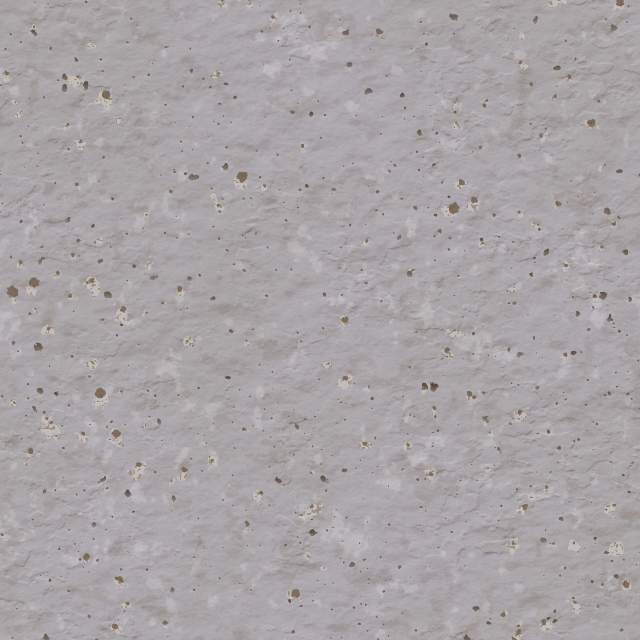
A WebGL 2 fragment shader for this texture:

```glsl
#version 300 es
precision highp float;
// Painted lilac-grey plaster with shallow relief, brown pits and pale speckled chips.

uniform vec2 u_resolution;
out vec4 fragColor;

vec3 hash3(vec2 p) {
  vec3 q = fract(p.xyx * vec3(0.1031, 0.1030, 0.0973));
  q += dot(q, q.yxz + 33.33);
  return fract((q.xxy + q.yzz) * q.zyx);
}

float noise(vec2 p) {
  vec2 cell = floor(p), f = fract(p);
  f = f * f * (3.0 - 2.0 * f);
  float low = mix(hash3(cell).x, hash3(cell + vec2(1, 0)).x, f.x);
  float high = mix(hash3(cell + vec2(0, 1)).x, hash3(cell + vec2(1, 1)).x, f.x);
  return mix(low, high, f.y);
}

float fbm(vec2 p) {
  float sum = 0.0, amplitude = 0.5;
  for (int i = 0; i < 5; i++) {
    sum += amplitude * noise(p);
    p = mat2(1.6, 1.2, -1.2, 1.6) * p + 17.3;
    amplitude *= 0.5;
  }
  return sum;
}

// Trowelled surface: soft undulation plus small patchy flakes
float height(vec2 p) {
  float rough = fbm(p * vec2(24.0, 34.0) + 5.0);
  float flakes = smoothstep(0.48, 0.60, fbm(p * vec2(34.0, 48.0) + 40.0));
  return 0.8 * rough + 0.16 * flakes * smoothstep(0.25, 0.75, noise(p * 13.0));
}

// Nearest scattered blob: signed distance, offset from its centre, radius
vec4 scatter(vec2 p, float cells, float density, vec2 radii, float seed) {
  vec4 nearest = vec4(1.0, 1.0, 1.0, 0.01);
  vec2 home = floor(p * cells);
  for (int y = -1; y <= 1; y++) {
    for (int x = -1; x <= 1; x++) {
      vec2 cell = home + vec2(x, y);
      vec3 place = hash3(cell + seed);
      vec3 form = hash3(cell + seed + 71.7);
      float crowding = 2.0 * smoothstep(0.1, 0.9, noise(cell / cells * 9.0 + seed));
      if (place.z > density * crowding) continue;
      vec2 offset = p - (cell + place.xy) / cells;
      float radius = mix(radii.x, radii.y, form.x * form.x * form.x);
      float angle = 6.2832 * form.y;
      vec2 axis = vec2(cos(angle), sin(angle));
      vec2 turned = vec2(dot(offset, axis), dot(offset, vec2(-axis.y, axis.x)));
      float d = length(turned * vec2(1.0, 1.0 + 0.7 * form.z)) - radius;
      if (d < nearest.x) nearest = vec4(d, offset, radius);
    }
  }
  return nearest;
}

float cover(float d) {
  float edge = 0.8 / u_resolution.y;
  return 1.0 - smoothstep(-edge, edge, d);
}

// Recess shaded dark under its upper rim, with a lit lower lip
vec3 addPit(vec3 color, vec4 pit, float wobble, float depth) {
  float d = pit.x + wobble * pit.w;
  float down = clamp(0.5 - 0.5 * pit.z / pit.w, 0.0, 1.0);
  color += 0.05 * exp(-max(d, 0.0) * 500.0) * smoothstep(0.5, 1.0, down);
  vec3 inside = mix(vec3(0.27, 0.22, 0.18), vec3(0.50, 0.43, 0.37), down);
  return mix(color, inside, depth * cover(d));
}

void main() {
  vec2 p = gl_FragCoord.xy / u_resolution.y;

  // Paint tone, drifting gently between warm grey and lilac
  float tone = smoothstep(0.25, 0.70, fbm(p * 6.0 + 11.0));
  vec3 color = mix(vec3(0.661, 0.642, 0.650), vec3(0.675, 0.657, 0.676), tone);

  // Relief lit from the upper left, with brownish shadows
  float slope = height(p) - height(p + vec2(-0.0010, 0.0022));
  color += slope > 0.0 ? slope * vec3(0.42, 0.43, 0.50) : slope * vec3(0.64, 0.75, 0.86);
  color += 0.016 * (noise(p * 420.0) - 0.5);

  // Faint brown stains and pale worn smears
  float stain = smoothstep(0.58, 0.72, fbm(p * vec2(38.0, 52.0) + 90.0));
  color -= stain * vec3(0.030, 0.042, 0.055);
  float smear = smoothstep(0.62, 0.74, fbm(p * vec2(42.0, 36.0) + 150.0));
  color += 0.055 * smear;

  // Ragged pale chips with a soft bulge, brown speckles and a cavity near the top
  vec4 chip = scatter(p, 24.0, 0.30, vec2(0.0035, 0.0150), 13.0);
  float ragged = chip.x + 0.017 * (noise(p * 95.0) - 0.46) + 0.007 * (noise(p * 260.0) - 0.5);
  float below = smoothstep(0.6, -0.8, 0.0) + 0.5 * clamp(-chip.z / chip.w, -1.0, 1.0);
  color = mix(color, vec3(0.71, 0.70, 0.73), 0.6 * below * exp(-max(ragged, 0.0) * 170.0));
  float speckle = smoothstep(0.58, 0.78, noise(p * 330.0 + 3.0));
  vec3 chalk = mix(vec3(0.77, 0.75, 0.73), vec3(0.53, 0.45, 0.37), 0.7 * speckle);
  float worn = 1.0 - smoothstep(-0.0030, 0.0014, ragged);
  color = mix(color, chalk, 0.9 * worn);
  float cavitySize = chip.w * 0.80 * noise(p * 18.0 + 60.0);
  float cavity = length(chip.yz - vec2(0.1, 0.55) * chip.w) - cavitySize;
  cavity += 0.004 * (noise(p * 260.0) - 0.5);
  color = mix(color, vec3(0.43, 0.35, 0.28), 0.8 * cover(cavity));

  // Round pits of varied depth, then pinholes
  float wobble = 0.9 * (noise(p * 280.0 + 8.0) - 0.5);
  float depth = mix(0.55, 1.0, noise(p * 25.0 + 33.0));
  color = addPit(color, scatter(p, 30.0, 0.24, vec2(0.0017, 0.0068), 37.0), wobble, depth);
  color = addPit(color, scatter(p, 56.0, 0.16, vec2(0.0009, 0.0022), 91.0), wobble, 0.9);

  fragColor = vec4(color, 1.0);
}
```
